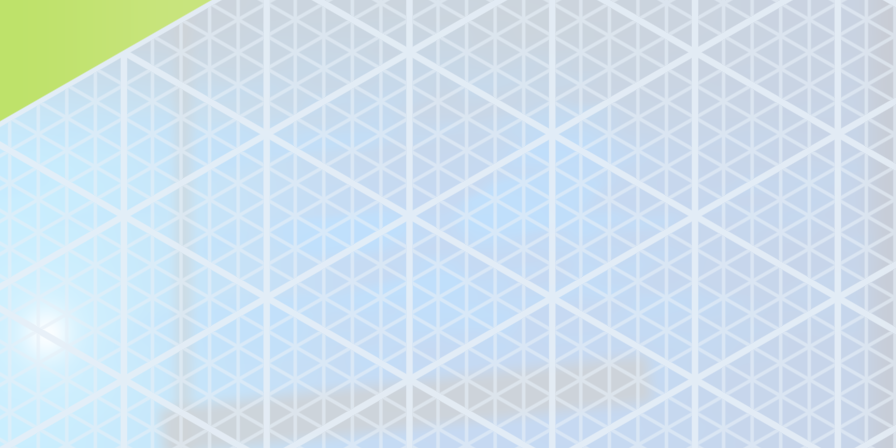
Give the GLSL for this pattern, as a WebGL 1 fragment shader.

```glsl
precision highp float;
// Frosted isometric triangle grid over a soft blurred interior, with a green corner.

uniform vec2 u_resolution;

const vec2 GRID_ORIGIN = vec2(0.914, 0.518);
const vec2 GRID_PERIOD = vec2(0.3187, 0.3652);
const float SUBDIVISIONS = 5.0;
const float MAJOR_WIDTH = 0.0145;
const float MINOR_WIDTH = 0.0078;
const vec3 LINE_COLOR = vec3(0.90, 0.935, 0.968);

float hash(vec2 p) {
  vec3 q = fract(vec3(p.xyx) * 0.1031);
  q += dot(q, q.yzx + 33.33);
  return fract((q.x + q.y) * q.z);
}

float valueNoise(vec2 p) {
  vec2 cell = floor(p);
  vec2 f = fract(p);
  f = f * f * (3.0 - 2.0 * f);
  float low = mix(hash(cell), hash(cell + vec2(1.0, 0.0)), f.x);
  float high = mix(hash(cell + vec2(0.0, 1.0)), hash(cell + vec2(1.0)), f.x);
  return mix(low, high, f.y);
}

float fbm(vec2 p) {
  float total = 0.0;
  float amplitude = 0.55;
  for (int i = 0; i < 3; i++) {
    total += amplitude * valueNoise(p);
    p = p * 2.03 + 7.1;
    amplitude *= 0.5;
  }
  return total;
}

// Gaussian spot with separate radii
float spot(vec2 p, vec2 center, vec2 radius) {
  vec2 d = (p - center) / radius;
  return exp(-dot(d, d));
}

// Soft-edged bar between two points
float softBar(vec2 p, vec2 a, vec2 b, float halfWidth, float blur) {
  vec2 axis = normalize(b - a);
  vec2 q = p - 0.5 * (a + b);
  float along = abs(dot(q, axis)) - 0.5 * length(b - a);
  float across = abs(dot(q, vec2(-axis.y, axis.x))) - halfWidth;
  return (1.0 - smoothstep(-blur, blur, along)) * (1.0 - smoothstep(-blur, blur, across));
}

// Coordinates across the three line families: vertical, rising, falling
vec3 gridCoords(vec2 p, vec2 origin, vec2 period) {
  vec2 q = (p - origin) / period;
  return vec3(q.x, q.y - 0.5 * q.x, q.y + 0.5 * q.x);
}

// Perpendicular distance between neighbouring lines of each family
vec3 gridSpacing(vec2 period) {
  float diagonal = period.y / length(vec2(1.0, 0.5 * period.y / period.x));
  return vec3(period.x, diagonal, diagonal);
}

// Coverage of all three families, brighter where lines cross
float gridLines(vec3 coords, vec3 spacing, float width, float blur) {
  vec3 d = abs(coords - floor(coords + 0.5)) * spacing;
  vec3 gap = smoothstep(vec3(0.5 * width - blur), vec3(0.5 * width + blur), d);
  return 1.0 - gap.x * gap.y * gap.z;
}

vec3 interior(vec2 p) {
  // Broad light: grey above, periwinkle below, cyan at left
  vec3 color = mix(vec3(0.775, 0.852, 0.950), vec3(0.800, 0.833, 0.865),
                   smoothstep(0.50, 0.98, p.y));
  float leftLight = (1.0 - smoothstep(0.0, 1.0, p.x)) * (1.0 - smoothstep(0.60, 0.98, p.y));
  color = mix(color, vec3(0.785, 0.930, 0.995), leftLight);
  color = mix(color, vec3(0.785, 0.825, 0.895), 0.65 * smoothstep(1.15, 1.95, p.x));

  // Slanted blue reflections
  float streak = smoothstep(0.42, 0.72, fbm(vec2(p.x * 4.0, (p.y - 0.12 * p.x) * 10.0)));
  float reach = spot(p, vec2(0.95, 0.48), vec2(0.75, 0.33));
  color = mix(color, vec3(0.745, 0.880, 0.995), 0.85 * streak * reach);
  color = mix(color, vec3(0.745, 0.875, 1.0), 0.5 * spot(p, vec2(1.27, 0.655), vec2(0.17, 0.045)));

  // Blurred beam, post and right-hand edge
  float beam = softBar(p, vec2(0.36, 0.035), vec2(1.45, 0.155), 0.052, 0.025);
  color = mix(color, vec3(0.810, 0.825, 0.840), 0.85 * beam);
  float post = softBar(p, vec2(0.41, -0.2), vec2(0.41, 1.2), 0.018, 0.022);
  color = mix(color, vec3(0.815, 0.825, 0.830), 0.55 * post);
  color = mix(color, vec3(0.780, 0.790, 0.815), 0.7 * smoothstep(1.90, 1.99, p.x));

  // Window glare
  color = mix(color, vec3(0.86, 0.96, 1.0), 0.55 * spot(p, vec2(0.10, 0.26), vec2(0.18)));
  return mix(color, vec3(1.0), 0.9 * spot(p, vec2(0.105, 0.255), vec2(0.055, 0.060)));
}

void main() {
  vec2 p = gl_FragCoord.xy / u_resolution.y;
  float pixel = 1.0 / u_resolution.y;
  vec3 coords = gridCoords(p, GRID_ORIGIN, GRID_PERIOD);
  vec3 spacing = gridSpacing(GRID_PERIOD);

  float minor = gridLines(coords * SUBDIVISIONS, spacing / SUBDIVISIONS, MINOR_WIDTH,
                          max(0.0022, 0.6 * pixel));
  float major = gridLines(coords, spacing, MAJOR_WIDTH, max(0.0020, 0.6 * pixel));
  vec3 color = interior(p);
  color = mix(color, LINE_COLOR, max(0.62 * minor, 0.88 * major));

  // Green corner beyond the second rising major line
  float outside = (coords.y - 2.0) * spacing.y;
  vec3 green = mix(vec3(0.745, 0.885, 0.415), vec3(0.785, 0.895, 0.490),
                   smoothstep(0.0, 0.45, p.x));
  color = mix(color, green, smoothstep(-pixel, pixel, outside - 0.004));
  gl_FragColor = vec4(color, 1.0);
}
```
